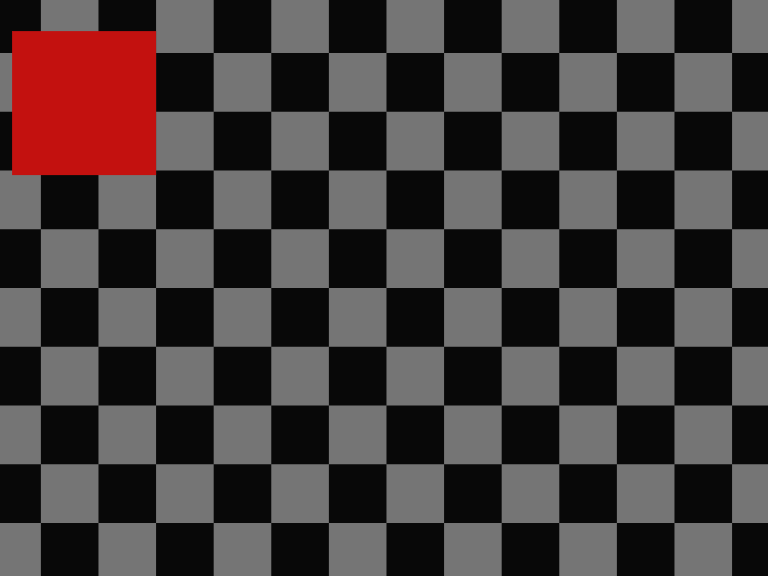
A Shadertoy shader for this pattern:

```glsl
#define CELL vec2(0.1, 0.102)
#define GRID_SHIFT vec2(0.0043, 0.0)
#define SQUARE_CENTER vec2(0.146, 0.821)
#define SQUARE_HALF 0.125
#define DARK vec3(0.03)
#define GRAY vec3(0.46)
#define RED vec3(0.765, 0.065, 0.06)

// Signed square wave with edges one pixel wide
vec2 squareWave(vec2 cells, vec2 pixel) {
    vec2 edgeDist = 0.5 - abs(mod(cells + 0.5, 2.0) - 1.0);
    return clamp(2.0 * edgeDist / pixel, -1.0, 1.0);
}

float boxDistance(vec2 p, float halfSize) {
    vec2 d = abs(p) - halfSize;
    return length(max(d, 0.0)) + min(max(d.x, d.y), 0.0);
}

void mainImage(out vec4 fragColor, in vec2 fragCoord) {
    float pixel = 1.0 / iResolution.y;
    vec2 uv = fragCoord * pixel;
    vec2 middle = 0.5 * iResolution.xy * pixel;

    // Checkerboard, counted from the middle of the canvas
    vec2 wave = squareWave((uv - middle - GRID_SHIFT) / CELL, pixel / CELL);
    vec3 color = mix(DARK, GRAY, 0.5 + 0.5 * wave.x * wave.y);

    // Solid square at the upper left
    float box = boxDistance(uv - SQUARE_CENTER, SQUARE_HALF);
    color = mix(color, RED, clamp(0.5 - box / pixel, 0.0, 1.0));

    fragColor = vec4(color, 1.0);
}
```
